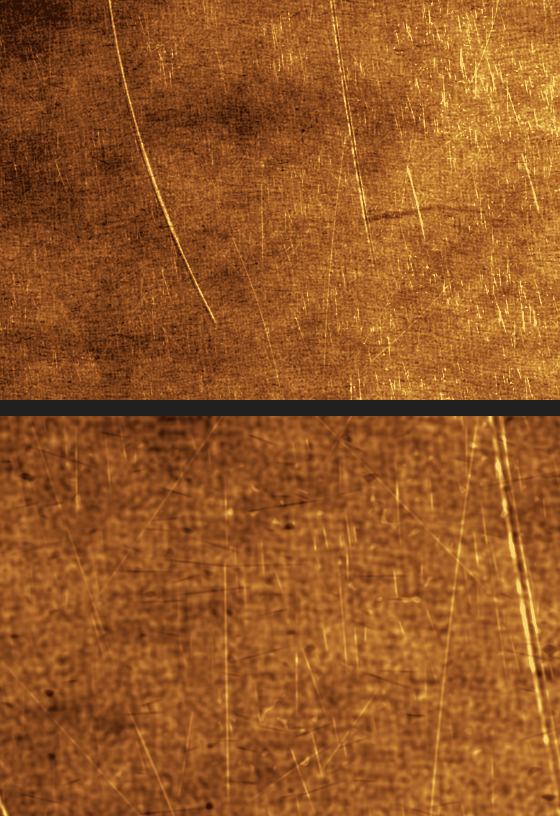
Top: the whole. Bottom: its middle third, enlarged.
A Shadertoy shader for this texture:

```glsl
vec2 hash2(vec2 p) {
    vec3 q = fract(p.xyx * vec3(0.1031, 0.1030, 0.0973));
    q += dot(q, q.yzx + 33.33);
    return fract((q.xx + q.yz) * q.zy);
}
float corner(vec2 cell, vec2 offset) {
    return dot(hash2(cell) * 2.0 - 1.0, offset);
}
float gradientNoise(vec2 p) {
    p += 40.0;
    vec2 i = floor(p), f = fract(p), e = vec2(1, 0);
    vec2 u = f * f * f * (f * (f * 6.0 - 15.0) + 10.0);
    return mix(mix(corner(i, f), corner(i + e, f - e), u.x),
               mix(corner(i + e.yx, f - e.yx), corner(i + 1.0, f - 1.0), u.x), u.y);
}
float fbm(vec2 p) {
    float sum = 0.0, amp = 1.0;
    for (int i = 0; i < 5; i++) {
        sum += amp * gradientNoise(p);
        p = mat2(1.6, 1.2, -1.2, 1.6) * p + 7.3;
        amp *= 0.6;
    }
    return sum;
}
mat2 turn(float a) {
    return mat2(cos(a), -sin(a), sin(a), cos(a));
}
float stroke(float d, float width) {
    return 1.0 - smoothstep(0.0, width + 0.7 / iResolution.y, abs(d));
}

// One tapered scratch from a to b, bowed sideways
float scratch(vec2 p, vec2 a, vec2 b, float bow, float width) {
    vec2 axis = normalize(b - a);
    float along = dot(p - a, axis) / length(b - a);
    float side = dot(p - a, vec2(-axis.y, axis.x)) - bow * 4.0 * along * (1.0 - along);
    return stroke(side, width) * smoothstep(0.0, 0.06, along) * smoothstep(1.0, 0.9, along);
}

// Short nicks, one per cell, in columns shifted at random
float nicks(vec2 p, vec2 cell, float density, float seed) {
    p += 3.0;
    p.y += cell.y * hash2(vec2(floor(p.x / cell.x), seed)).x;
    vec2 id = floor(p / cell) + seed * 17.0;
    vec2 r = hash2(id), s = hash2(id + 91.0);
    vec2 f = (fract(p / cell) - 0.5) * cell;
    float reach = cell.y * (0.1 + 0.35 * s.x * s.x);
    float side = f.x - (r.x - 0.5) * cell.x * 0.5 - (s.y - 0.5) * 0.5 * f.y * cell.x / cell.y;
    return step(r.y, density) * stroke(side, 0.0013) * smoothstep(reach, reach * 0.4, abs(f.y));
}
float blob(vec2 p, vec2 center, vec2 size) {
    vec2 d = (p - center) / size;
    return exp(-dot(d, d));
}
vec3 bronze(float tone) {
    vec3 ramp[8] = vec3[8](
        vec3(0.19, 0.07, 0.02), vec3(0.32, 0.15, 0.05), vec3(0.45, 0.23, 0.09),
        vec3(0.56, 0.30, 0.12), vec3(0.67, 0.39, 0.16), vec3(0.77, 0.50, 0.20),
        vec3(0.86, 0.65, 0.26), vec3(0.97, 0.84, 0.44));
    tone = clamp(tone, 0.0, 6.999);
    int i = int(tone);
    return mix(ramp[i], ramp[i + 1], fract(tone));
}

void mainImage(out vec4 fragColor, in vec2 fragCoord) {
    vec2 p = fragCoord / iResolution.y;
    vec2 warped = p + 0.07 * vec2(fbm(p * 6.0), fbm(p * 6.0 + 19.0));
    // Broad light, from the dark left to the golden right
    float tone = 2.4 + 2.0 * smoothstep(0.1, 1.25, p.x);
    tone -= 2.2 * blob(warped, vec2(0.0, 1.0), vec2(0.24, 0.17));
    tone -= 1.2 * blob(warped, vec2(0.03, 0.56), vec2(0.22, 0.15));
    tone -= 1.5 * blob(warped, vec2(0.7, 0.72), vec2(0.28, 0.11));
    tone -= 0.7 * blob(warped, vec2(0.5, 0.13), vec2(0.5, 0.06));
    tone += 1.2 * blob(warped, vec2(1.24, 0.76), vec2(0.2, 0.13));
    tone += 0.7 * blob(warped, vec2(0.5, 0.9), vec2(0.25, 0.09));
    tone += 0.6 * blob(warped, vec2(0.14, 0.34), vec2(0.18, 0.09));
    // Cloudy patina and flat dark smudges
    tone += 1.3 * fbm(p * 4.5) + 1.0 * fbm(p * vec2(9, 18) + 5.0);
    tone -= 1.5 * smoothstep(0.3, 0.9, fbm(warped * vec2(5, 13) + 31.0));
    // Brushed grain, across and upright
    vec2 bent = p + vec2(0.0, 0.03 * sin(p.x * 5.0 + p.y * 3.0));
    tone += 1.4 * gradientNoise(bent * vec2(24, 150));
    tone += 1.3 * gradientNoise(turn(0.12) * p * vec2(150, 22));
    tone += 2.2 * gradientNoise(p * 165.0) + 1.0 * gradientNoise(p * 75.0 + 11.0);
    // Clumped wear, bright specks and dark pits
    float patches = fbm(p * 6.0 + 53.0) + 0.25 * smoothstep(0.7, 1.3, p.x);
    float wear = smoothstep(-0.15, 0.6, patches + 0.4 * blob(warped, vec2(1.15, 0.78), vec2(0.2, 0.13)));
    tone += (0.4 + 2.6 * wear) * smoothstep(0.25, 0.5, gradientNoise(p * 110.0 + 3.0));
    tone -= 1.8 * smoothstep(0.33, 0.55, gradientNoise(p * vec2(60, 90) + 8.0));
    // Scattered nicks, mostly steep and leaning one way
    float rough = 0.75 + 1.3 * gradientNoise(p * vec2(70, 100));
    for (int i = 0; i < 10; i++) {
        float k = float(i);
        vec2 r = hash2(vec2(k, 7.0));
        vec2 q = turn(0.14 + 0.35 * (r.x - 0.5)) * p;
        vec2 cell = mix(vec2(0.025, 0.06), vec2(0.07, 0.24), r.y);
        tone += 2.7 * rough * (0.15 + wear) * nicks(q, cell, 0.4, k + 1.0);
    }
    // Sparse long hairlines and faint cuts at odd angles
    for (int i = 0; i < 5; i++) {
        float k = float(i);
        tone += 1.1 * rough * nicks(turn(-1.0 + 0.43 * k) * p, vec2(0.12, 0.5), 0.35, k + 21.0);
        tone -= 1.1 * rough * nicks(turn(1.25 + 0.15 * k) * p, vec2(0.03, 0.1), 0.25, k + 31.0);
    }
    // Two long bowed gouges
    float drop = 1.0 - p.y;
    float left = p.x - 0.274 - 0.14 * drop - 0.235 * drop * drop;
    float heavy = mix(0.003, 0.0055, smoothstep(0.25, 0.57, drop) * smoothstep(0.6, 0.58, drop));
    tone += smoothstep(0.82, 0.79, drop) * (4.2 * stroke(left, heavy) - 1.2 * stroke(left + 0.008, 0.003));
    tone += 1.6 * rough * stroke(left + 0.009 * p.y, 0.0015) * smoothstep(0.68, 0.5, drop);
    float right = p.x - 0.827 - 0.13 * drop - 0.045 * drop * drop;
    float pair = 3.8 * stroke(right, 0.0028) + 2.4 * stroke(right - 0.008, 0.0016);
    tone += smoothstep(0.78, 0.5, drop) * (rough * pair - 0.9 * stroke(right - 0.004, 0.002));
    // Single lesser scratches
    tone += 3.2 * scratch(p, vec2(1.016, 0.59), vec2(1.064, 0.39), 0.003, 0.0024);
    tone += 3.0 * scratch(p, vec2(1.303, 0.62), vec2(1.35, 0.46), 0.002, 0.003);
    tone += 1.5 * scratch(p, vec2(0.867, 0.68), vec2(0.81, 0.05), -0.01, 0.0015);
    tone += 1.7 * scratch(p, vec2(0.57, 0.43), vec2(0.705, 0.0), 0.015, 0.0015);
    tone += 1.9 * scratch(p, vec2(0.654, 0.55), vec2(0.657, 0.34), 0.0, 0.0014);
    tone += 1.4 * scratch(p, vec2(1.14, 0.31), vec2(0.92, 0.09), 0.008, 0.0014);
    tone += 1.8 * scratch(p, vec2(1.25, 1.02), vec2(1.17, 0.78), 0.01, 0.0016);
    // Ragged dark gash
    tone -= 2.4 * scratch(p + 0.3 * (warped - p), vec2(0.9, 0.45), vec2(1.42, 0.475), 0.012, 0.01) * smoothstep(1.4, 0.95, p.x);
    fragColor = vec4(bronze(tone), 1.0);
}
```
